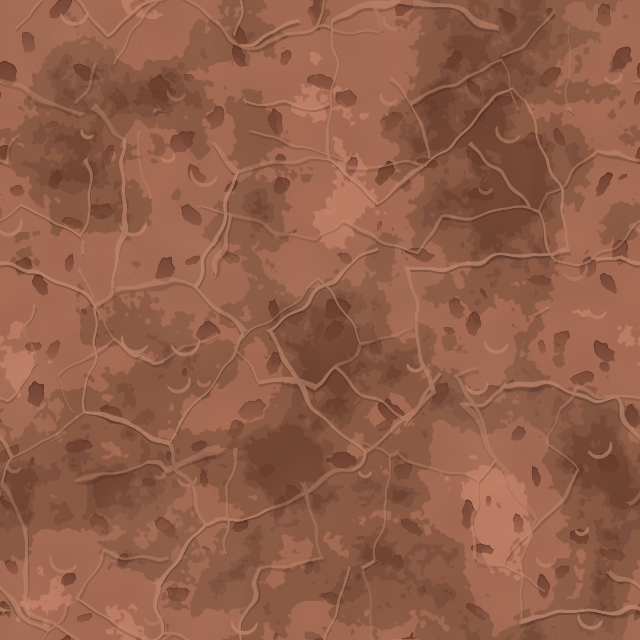
A WebGL 2 fragment shader for this texture:

```glsl
#version 300 es
precision highp float;

#define PATCHES 4.0
#define ROUGHNESS 0.64
#define PIT_CELLS 14.0
#define PIT_SIZE 0.023
#define ARC_CELLS 7.0
#define VEIN_CELLS 5.0
#define TWIG_CELLS 8.0
#define VEIN_WIDTH 0.0031
#define VEIN_OPACITY 0.74
#define SOFT 0.0009
#define TAU 6.28318

uniform vec2 u_resolution;
out vec4 fragColor;

// Integer hash of a cell that wraps after n cells
vec3 hash(vec2 cell, float n, uint seed) {
    uvec3 v = uvec3(uvec2(mod(cell, n)), seed);
    v = v * 1664525u + 1013904223u;
    v.x += v.y * v.z; v.y += v.z * v.x; v.z += v.x * v.y;
    v ^= v >> 16u;
    v.x += v.y * v.z; v.y += v.z * v.x; v.z += v.x * v.y;
    return vec3(v >> 8u) / 16777216.0;
}

float corner(vec2 cell, vec2 offset, float n, uint seed) {
    float a = TAU * hash(cell, n, seed).x;
    return dot(vec2(cos(a), sin(a)), offset);
}

// Periodic gradient noise, n cells across the tile
float noise(vec2 uv, float n, uint seed) {
    vec2 p = uv * n + hash(vec2(0), n, seed + 50u).xy;
    vec2 i = floor(p), f = p - i, w = f * f * (3.0 - 2.0 * f), e = vec2(1, 0);
    return mix(mix(corner(i, f, n, seed), corner(i + e, f - e, n, seed), w.x),
               mix(corner(i + e.yx, f - e.yx, n, seed), corner(i + 1.0, f - 1.0, n, seed), w.x), w.y);
}

// Layered noise scaled to about unit deviation
float patchField(vec2 uv) {
    float sum = 0.0, amp = 1.0, n = PATCHES, power = 0.0;
    for (uint k = 0u; k < 6u; k++) {
        sum += amp * noise(uv, n, 10u + k);
        power += amp * amp;
        amp *= ROUGHNESS;
        n *= 2.0;
    }
    return sum / (0.212 * sqrt(power));
}

// Some of the borders between scattered cells, as line coverage
float cellBorders(vec2 uv, float n, float share, float width, uint seed) {
    vec2 p = uv * n, base = floor(p), nearCell = base, nearest = vec2(9);
    for (int k = 0; k < 9; k++) {
        vec2 c = base + vec2(k % 3 - 1, k / 3 - 1);
        vec2 r = c + hash(c, n, seed).xy - p;
        if (dot(r, r) < dot(nearest, nearest)) { nearest = r; nearCell = c; }
    }
    float cover = 0.0;
    for (int k = 0; k < 25; k++) {
        vec2 c = nearCell + vec2(k % 5 - 2, k / 5 - 2);
        vec2 r = c + hash(c, n, seed).xy - p, gap = r - nearest;
        if (dot(gap, gap) < 1e-5) continue;
        float d = dot(0.5 * (r + nearest), normalize(gap)) / n;
        vec3 h = hash(mod(c, n) + mod(nearCell, n), 2.0 * n, seed + 1u);
        float w = width * mix(0.65, 1.15, h.y);
        float line = 1.0 - smoothstep(w - SOFT, w + SOFT, d);
        cover = max(cover, line * step(h.x, share) * mix(0.5, 1.0, h.z));
    }
    return cover;
}

// Small upturned crescents
float arcs(vec2 uv) {
    vec2 p = uv * ARC_CELLS, base = floor(p);
    float cover = 0.0;
    for (int k = 0; k < 9; k++) {
        vec2 c = base + vec2(k % 3 - 1, k / 3 - 1);
        vec3 h = hash(c, ARC_CELLS, 70u), g = hash(c, ARC_CELLS, 71u);
        vec2 q = (p - c - h.xy) / ARC_CELLS;
        float radius = mix(0.008, 0.022, g.x);
        float drop = clamp((-q.y + (g.y - 0.5) * q.x) / radius, 0.0, 1.0);
        float w = 0.003 * sqrt(drop);
        float line = 1.0 - smoothstep(w - SOFT, w + SOFT, abs(length(q) - radius));
        cover = max(cover, line * smoothstep(0.0, 0.3, drop) * step(h.z, 0.6) * mix(0.5, 1.0, g.z));
    }
    return cover;
}

float veins(vec2 uv) {
    float w = VEIN_WIDTH * (1.0 + 0.7 * noise(uv, 9.0, 30u));
    float cover = cellBorders(uv, VEIN_CELLS, 0.68, w, 40u);
    return max(cover, 0.85 * cellBorders(uv, TWIG_CELLS, 0.4, 0.8 * w, 45u));
}

// Angular hollows, shaded toward the upper rim
float pits(vec2 uv) {
    vec2 p = uv * PIT_CELLS, base = floor(p);
    float rough = 0.4 * noise(uv, 80.0, 60u), cover = 0.0;
    for (int k = 0; k < 9; k++) {
        vec2 c = base + vec2(k % 3 - 1, k / 3 - 1);
        vec3 h = hash(c, PIT_CELLS, 61u), g = hash(c, PIT_CELLS, 62u);
        vec2 q = (p - c - h.xy) / PIT_CELLS;
        float size = PIT_SIZE * mix(0.15, 1.0, sqrt(g.x)), turn = TAU * g.y;
        vec2 s = mat2(cos(turn), -sin(turn), sin(turn), cos(turn)) * q / size;
        s.y /= mix(0.4, 0.75, g.z);
        float side = TAU / 7.0, a = mod(atan(s.y, s.x) + TAU, side) - 0.5 * side;
        float d = length(s) * cos(a) + rough - 0.9, soft = SOFT / size;
        float rim = smoothstep(-0.25, 0.0, d) * smoothstep(-0.2, 0.2, q.y / size);
        float shade = mix(0.35, 0.7, fract(7.0 * h.z)) + 0.15 * q.y / size + 0.25 * rim;
        cover = max(cover, (1.0 - smoothstep(-soft, soft, d)) * shade * step(h.z, 0.72));
    }
    return cover;
}

void main() {
    vec2 uv = gl_FragCoord.xy / u_resolution;

    // Stepped patches of clay
    float z = patchField(uv), e = clamp(fwidth(z), 0.02, 0.1);
    vec3 col = vec3(0.445, 0.27, 0.20);
    col = mix(col, vec3(0.49, 0.31, 0.24), smoothstep(-e, e, z + 1.35));
    col = mix(col, vec3(0.545, 0.352, 0.266), smoothstep(-e, e, z + 0.85));
    col = mix(col, vec3(0.645, 0.415, 0.325), smoothstep(-e, e, z - 0.07));
    col = mix(col, vec3(0.74, 0.49, 0.39), smoothstep(-e, e, z - 2.0));

    // Soft dusty haze
    float haze = noise(uv, 5.0, 80u) + 0.4 * noise(uv * vec2(4, 1), 6.0, 81u);
    col = mix(col, vec3(0.62, 0.44, 0.36), 0.22 * smoothstep(-0.1, 0.5, haze));
    col *= 1.0 + 0.05 * noise(uv, 14.0, 82u);

    col = mix(col, vec3(0.40, 0.22, 0.165), pits(uv));

    // Raised veins and crescents with a shadow below
    vec2 bent = uv + 0.035 * vec2(noise(uv, 7.0, 90u), noise(uv, 7.0, 91u))
                   + 0.014 * vec2(noise(uv, 24.0, 92u), noise(uv, 24.0, 93u));
    float ridge = max(veins(bent), arcs(uv));
    float shadow = veins(bent + vec2(-0.001, 0.004));
    col *= 1.0 - 0.2 * shadow * (1.0 - ridge);
    col = mix(col, vec3(0.75, 0.53, 0.43), VEIN_OPACITY * ridge);
    fragColor = vec4(col, 1.0);
}
```
